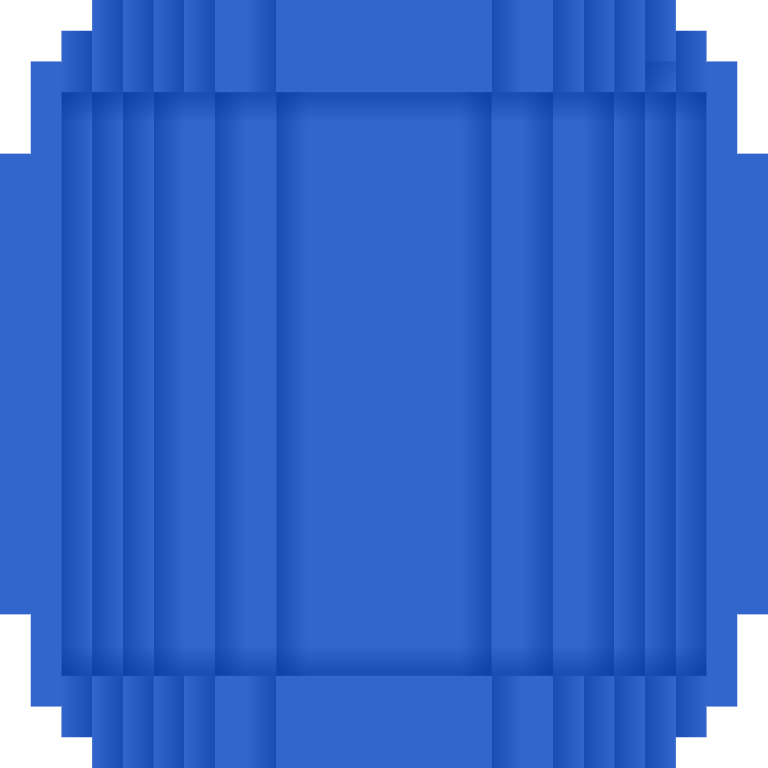
Write a three.js fragment shader that draws this background.

```glsl
// Draws a stepped blue block with a recessed, pleated panel on white.
varying vec2 vUv;

const float GRID = 25.0;                      // cells across the canvas
const float PANEL_X = 2.0;                    // panel inset in cells
const float PANEL_Y = 3.0;
const float SOFT = 0.04;                      // edge softness in cells
const float SHADE = 0.5;                      // strength of a fold shadow
const float NOTCH_SHADE = 0.25;
const vec2 NOTCH_CELL = vec2(21.0, 22.0);
const vec3 PAPER = vec3(1.0);
const vec3 BLUE = vec3(0.2, 0.4, 0.8);
const vec3 SHADOW = vec3(0.0, 0.2, 0.6);

// Soft step centred on an edge
float edge(float at, float x) {
  return smoothstep(at - 0.5 * SOFT, at + 0.5 * SOFT, x);
}

// One quadrant of a box whose corner starts at the given inset
float boxFrom(vec2 inset, vec2 q) {
  return edge(inset.x, q.x) * edge(inset.y, q.y);
}

// Union of overlapping boxes gives the stepped corners
float silhouette(vec2 q) {
  float m = boxFrom(vec2(-1.0, 5.0), q);
  m = max(m, boxFrom(vec2(1.0, 2.0), q));
  m = max(m, boxFrom(vec2(2.0, 1.0), q));
  return max(m, boxFrom(vec2(3.0, -1.0), q));
}

// Shadow that starts dark and fades over one cell
float fadeOut(float t) {
  return (1.0 - clamp(t, 0.0, 1.0)) * edge(0.0, t);
}

// Panel folds: every cell up to six, then every other one
float panelFolds(float x) {
  float cell = floor(x);
  float folded = cell < 6.0 ? 1.0 : mod(cell, 2.0) * step(cell, 9.0);
  return folded * fadeOut(fract(x));
}

// Rim folds darken toward the middle
float rimFolds(float x) {
  float cell = floor(x);
  float folded = cell < 7.0 ? 1.0 : (1.0 - mod(cell, 2.0)) * step(cell, 8.0);
  return folded * fadeOut(1.0 - fract(x));
}

vec3 shade(vec3 color, float amount) {
  return mix(color, SHADOW, amount);
}

void main() {
  vec2 g = vUv * GRID;
  vec2 q = min(g, GRID - g);                  // mirrored quadrant

  // Top and bottom rims
  vec3 rim = shade(BLUE, SHADE * rimFolds(q.x));
  vec2 notch = g - NOTCH_CELL;
  float inNotch = step(0.0, notch.x) * step(notch.x, 1.0) * step(0.0, notch.y);
  rim = shade(rim, NOTCH_SHADE * inNotch * fadeOut(1.0 - notch.y));

  // Recessed panel with upper and lower shadows
  vec3 panel = shade(BLUE, SHADE * panelFolds(q.x));
  panel = shade(panel, SHADE * fadeOut(q.y - PANEL_Y));

  // Plain sides, then rims and panel, cut to the stepped outline
  vec3 middle = mix(rim, panel, edge(PANEL_Y, q.y));
  vec3 block = mix(BLUE, middle, edge(PANEL_X, q.x));
  gl_FragColor = vec4(mix(PAPER, block, silhouette(q)), 1.0);
}
```
